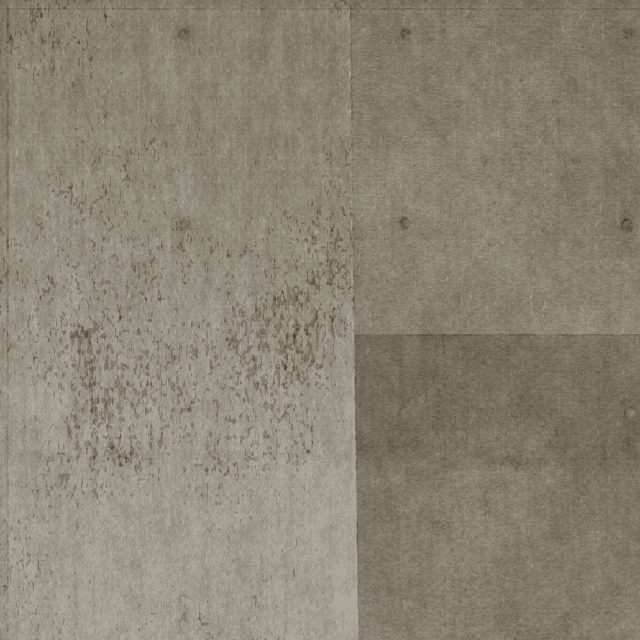
Write a WebGL 1 fragment shader that draws this texture.

```glsl
precision highp float;
uniform vec2 u_resolution;

// Cast concrete wall: one tall pale panel beside two darker stacked panels,
// with a grid of tie holes. Panel tones are layered with fractal stains,
// vertical formwork streaks, ragged flecks, broken seams and fine grain.

float hash(vec2 p) {
  return fract(sin(dot(p, vec2(127.1, 311.7))) * 43758.5453);
}

float noise(vec2 p) {
  vec2 i = floor(p), f = fract(p);
  f = f * f * (3.0 - 2.0 * f);
  return mix(mix(hash(i), hash(i + vec2(1, 0)), f.x),
             mix(hash(i + vec2(0, 1)), hash(i + vec2(1, 1)), f.x), f.y);
}

float fbm(vec2 p) {
  float sum = 0.0, amp = 0.5;
  for (int i = 0; i < 5; i++) {
    sum += amp * noise(p);
    p = mat2(0.96, 0.28, -0.28, 0.96) * p * 2.03 + 17.3;
    amp *= 0.5;
  }
  return sum;
}

// Ragged flecks: peaks of two noise scales, more of them where mask is high
float flecks(vec2 p, float mask) {
  float n = 0.65 * noise(p) + 0.35 * noise(p * 2.1 + 13.7);
  float cut = 0.88 - 0.19 * mask;
  return smoothstep(cut, cut + 0.10, n);
}

// Thin line at distance d from its centre, with edges one pixel soft
float line(float d, float halfWidth, float px) {
  return 1.0 - smoothstep(halfWidth - 0.5 * px, halfWidth + 0.7 * px, abs(d));
}

void main() {
  vec2 p = gl_FragCoord.xy / u_resolution;
  float px = 1.0 / min(u_resolution.x, u_resolution.y);

  // Panel layout
  float wobble = 0.0012 * (noise(vec2(p.y * 130.0, 2.0)) - 0.5);
  float seamX = mix(0.560, 0.548, p.y) + wobble;
  float seamY = 0.477 + 0.0006 * (noise(vec2(p.x * 60.0, 8.0)) - 0.5);
  float right = smoothstep(seamX - px, seamX + px, p.x);
  float lower = 1.0 - smoothstep(seamY - px, seamY + px, p.y);

  // Base tone of each panel, 0 dark to 1 pale
  float stain = fbm(p * vec2(5.0, 4.0) + 3.0) - 0.48;
  float pale = mix(0.98, 0.52, smoothstep(0.15, 1.0, p.y + 0.4 * stain));
  pale -= 0.10 * smoothstep(0.2, 0.5, p.x) * smoothstep(0.2, 0.8, p.y);
  pale += 0.07 * smoothstep(0.517, 0.525, p.x) * (1.0 - smoothstep(0.2, 0.5, p.y));
  float upperTone = mix(0.56, 0.30, smoothstep(0.5, 1.0, p.y)) - 0.12 * smoothstep(0.75, 1.0, p.x);
  float band = smoothstep(0.24, 0.285, p.y + 0.05 * stain);
  float lowerTone = mix(0.41, 0.19, band) - 0.1 * smoothstep(0.8, 1.0, p.x);
  float tone = mix(pale, mix(upperTone, lowerTone, lower), right);

  // Broad stains, vertical streaks and mottling
  float streak = fbm(p * vec2(110.0, 16.0)) - 0.48;
  float mottle = fbm(p * vec2(42.0, 36.0) + 9.0) - 0.48;
  tone += stain * mix(0.32, 0.46, right) + streak * mix(0.40, 0.22, right) + mottle * mix(0.34, 0.44, right);

  // Pale horizontal smears on the lower right panel
  vec2 smear = (p - vec2(0.77, 0.275)) / vec2(0.10, 0.075);
  tone += 0.20 * right * lower * exp(-dot(smear, smear)) * smoothstep(0.4, 0.65, fbm(p * vec2(9.0, 38.0)));

  // Faint pour line across the pale panel, with grime dripping from it
  float pour = p.y - 0.288;
  tone -= (1.0 - right) * 0.20 * exp(-pour * pour * 20000.0) * noise(p * vec2(110.0, 25.0));

  // Dark flecks and hair streaks, clustered by a noise mask
  vec2 patchA = (p - vec2(0.15, 0.40)) * vec2(9.0, 7.0);
  vec2 patchB = (p - vec2(0.44, 0.49)) * vec2(10.0, 6.0);
  float cluster = exp(-dot(patchA, patchA)) + exp(-dot(patchB, patchB));
  float mask = smoothstep(0.32, 0.68, fbm(p * 7.0 + 31.0)) + 0.7 * cluster;
  float wear = mix(1.0, 0.35, right);
  tone -= 0.50 * wear * flecks(p * vec2(170.0, 120.0), mask);
  tone -= 0.48 * wear * flecks(p * vec2(250.0, 75.0) + 37.0, mask);
  tone -= 0.55 * wear * flecks(p * vec2(85.0, 70.0) + 71.0, 0.45 * mask);
  tone += 0.22 * flecks(p * vec2(230.0, 110.0) + 91.0, 0.8);

  // Short pale scratches
  vec2 cell = p * vec2(9.0, 7.0), id = floor(cell);
  vec2 s = fract(cell) - 0.3 - 0.4 * vec2(hash(id), hash(id + 5.0));
  float scratch = line(s.x / 9.0 + 0.004 * (noise(p * 60.0) - 0.5), 0.0009, px);
  scratch *= smoothstep(0.25, 0.6, noise(p * vec2(90.0, 120.0)));
  tone += 0.30 * scratch * (1.0 - smoothstep(0.10, 0.20, abs(s.y))) * step(0.88, hash(id + 2.0));

  // Seams, broken by uneven dirt, with a soft shadow beside them
  float dirt = 0.2 + 0.8 * smoothstep(0.3, 0.7, 0.6 * noise(p * 40.0) + 0.4 * noise(p * 170.0));
  float shade = p.x - seamX;
  tone -= 0.42 * dirt * line(shade, 0.0012, px);
  tone -= 0.09 * right * exp(-shade * 60.0) * (0.5 + noise(p * 50.0));
  tone += 0.35 * line(shade + 0.003, 0.0012, px) * smoothstep(0.62, 0.8, noise(p * 95.0));
  tone -= 0.42 * dirt * right * line(p.y - seamY, 0.0010, px);
  tone -= 0.40 * dirt * line(p.x - 0.012 - wobble, 0.0018, px);
  tone -= 0.15 * (1.0 - smoothstep(0.004, 0.018, p.x));
  tone -= 0.32 * dirt * line(p.y - 0.986 + wobble, 0.0014, px);
  tone -= 0.14 * smoothstep(0.982, 1.0, p.y);

  // Tie holes: dark and stained above, pale plugs with a shaded side below
  for (int i = 0; i < 3; i++) {
    for (int j = 0; j < 4; j++) {
      vec2 at = vec2(float(i), float(j));
      vec2 d = p - vec2(0.287, 0.058) - at * vec2(0.348, 0.2955);
      d += 0.006 * (vec2(hash(at + 4.0), hash(at + 9.0)) - 0.5);
      float r = length(d) + 0.004 * (noise(p * 150.0) - 0.5);
      float disc = 1.0 - smoothstep(0.0075, 0.0100, r);
      float rim = exp(-pow((r - 0.0085) / 0.0022, 2.0)) * (0.4 + noise(p * 120.0 + 5.0));
      float side = dot(d, vec2(-0.8, 0.6)) / max(r, 0.004);
      float plug = j < 2 ? 0.16 : -0.22;
      float hole = disc * (plug + 0.5 * (noise(p * 230.0) - 0.5)) - rim * (0.16 + 0.18 * side);
      hole -= (j < 2 ? 0.07 : 0.20) * exp(-r * r * 2200.0);
      tone += i + j == 2 && i == 2 ? 0.0 : hole;
    }
  }

  // Fine grain, drawn vertically on the left and sideways on the right
  vec2 drawn = mix(vec2(390.0, 190.0), vec2(230.0, 370.0), step(0.5, right));
  tone += 0.30 * (noise(p * drawn) - 0.5) + 0.24 * (hash(floor(p * 512.0)) - 0.5);
  vec3 concrete = mix(vec3(0.43, 0.40, 0.335), vec3(0.64, 0.62, 0.565), clamp(tone, -0.9, 1.15));
  gl_FragColor = vec4(concrete, 1.0);
}
```
